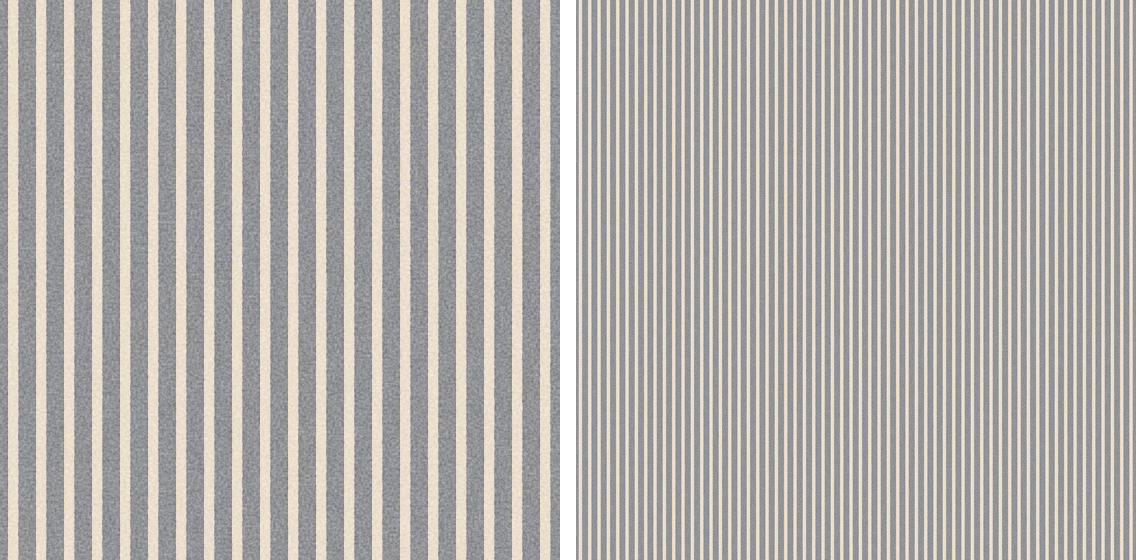
Left, the tile; right, the same tile 3 across and 3 down.
Reproduce this pattern procedurally as a WebGL 2 fragment shader.

```glsl
#version 300 es
precision highp float;
// Draws twenty upright cream stripes on grey cloth with a fine speckled grain.

uniform vec2 u_resolution;
out vec4 outColor;

const float STRIPE_COUNT = 20.0;
const float STRIPE_CENTER = 0.471;  // within one repeat
const float STRIPE_WIDTH = 0.372;   // share of one repeat
const vec3 GREY = vec3(0.575, 0.578, 0.592);
const vec3 CREAM = vec3(0.920, 0.874, 0.808);
const vec3 EDGE_TINT = vec3(-0.035, -0.030, -0.005);
const vec3 WARM_SHIFT = vec3(0.010, 0.002, -0.022);

// Integer hash of a lattice cell, from 0 to 1
float hash(ivec2 cell, uint seed) {
    uint h = uint(cell.x) * 1597334677u ^ uint(cell.y) * 3812015801u ^ seed * 668265263u;
    h = (h ^ (h >> 16)) * 2246822519u;
    h = (h ^ (h >> 13)) * 3266489917u;
    return float((h ^ (h >> 16)) >> 8) / 16777216.0;
}

// Contribution of one lattice corner, wrapped to the period
float corner(vec2 cell, vec2 offset, vec2 local, vec2 period, uint seed) {
    float angle = 6.28319 * hash(ivec2(mod(cell + offset, period)), seed);
    return dot(vec2(cos(angle), sin(angle)), local - offset);
}

// Tiling gradient noise with a whole number of cells over the canvas
float gradientNoise(vec2 uv, vec2 period, uint seed) {
    vec2 p = uv * period;
    vec2 cell = floor(p);
    vec2 f = p - cell;
    vec2 w = f * f * f * (f * (f * 6.0 - 15.0) + 10.0);
    float bottom = mix(corner(cell, vec2(0, 0), f, period, seed),
                       corner(cell, vec2(1, 0), f, period, seed), w.x);
    float top = mix(corner(cell, vec2(0, 1), f, period, seed),
                    corner(cell, vec2(1, 1), f, period, seed), w.x);
    return mix(bottom, top, w.y);
}

// Signed distance to the nearest stripe edge, in repeats; negative inside
float stripeDistance(float x) {
    float fromCenter = fract(x * STRIPE_COUNT - STRIPE_CENTER + 0.5) - 0.5;
    return abs(fromCenter) - 0.5 * STRIPE_WIDTH;
}

// Fine and medium speckle layered together
float clothGrain(vec2 uv) {
    return 0.75 * gradientNoise(uv, vec2(256.0), 1u)
         + 0.45 * gradientNoise(uv, vec2(150.0), 2u)
         + 0.15 * gradientNoise(uv, vec2(40.0, 24.0), 3u);
}

void main() {
    vec2 uv = gl_FragCoord.xy / u_resolution;
    float pixel = STRIPE_COUNT / u_resolution.x;

    // Stripe mask with a slightly fibrous edge
    float fray = 0.018 * gradientNoise(uv, vec2(160.0), 4u);
    float dist = stripeDistance(uv.x) + fray;
    float softness = max(0.6 * pixel, 0.018);
    float stripe = 1.0 - smoothstep(-softness, softness, dist);

    // Grain is stronger on the grey cloth
    float grain = clothGrain(uv);
    vec3 grey = GREY + 0.17 * grain;
    vec3 cream = CREAM + 0.075 * grain;

    // Darker, cooler rim where the grey meets the cream
    grey += EDGE_TINT * (1.0 - smoothstep(0.0, 0.09, dist));

    // Faint warm and cool drift
    float drift = gradientNoise(uv, vec2(90.0), 5u) + 0.5 * gradientNoise(uv, vec2(12.0, 6.0), 6u);
    vec3 color = mix(grey, cream, stripe) + WARM_SHIFT * drift;

    outColor = vec4(clamp(color, 0.0, 1.0), 1.0);
}
```
